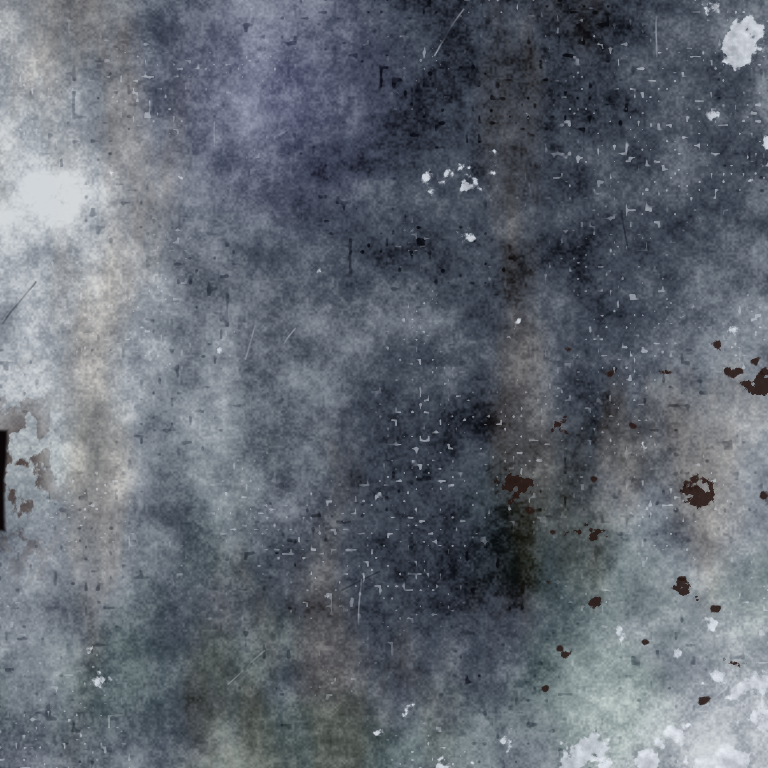
This texture is drawn by a Shadertoy shader. Its source:

```glsl
// Weathered blue-grey metal: a broad light-and-dark layout from soft blobs,
// broken up by cloudy noise, vertical streaks and fine grain, then covered
// with pale flakes, specks, rust spots and thin scratches.

const vec3 SHADOW = vec3(0.04, 0.05, 0.075);
const vec3 SLATE  = vec3(0.24, 0.27, 0.32);
const vec3 STEEL  = vec3(0.47, 0.50, 0.54);
const vec3 PALE   = vec3(0.82, 0.84, 0.855);
const vec3 FLAKE  = vec3(0.80, 0.82, 0.85);
const vec3 RUST   = vec3(0.15, 0.09, 0.075);
const vec3 SOOT   = vec3(0.04, 0.025, 0.03);

const float BASE_TONE    = 0.315;
const float CLOUD_AMOUNT = 0.42;
const float MOTTLE_AMOUNT = 0.34;
const float STREAK_AMOUNT = 0.10;
const float GRAIN_AMOUNT = 0.20;
const int   RUST_COUNT = 30;
const int   SCRATCH_COUNT = 14;

float hash(vec2 p) {
    vec3 q = fract(p.xyx * vec3(0.1031, 0.1030, 0.0973));
    q += dot(q, q.yzx + 33.33);
    return fract((q.x + q.y) * q.z);
}

vec2 hash2(float n) {
    return vec2(hash(vec2(n, 17.0)), hash(vec2(n, 53.0)));
}

float noise(vec2 p) {
    vec2 i = floor(p), f = fract(p);
    f = f * f * (3.0 - 2.0 * f);
    return mix(mix(hash(i), hash(i + vec2(1, 0)), f.x),
               mix(hash(i + vec2(0, 1)), hash(i + vec2(1, 1)), f.x), f.y);
}

float fbm(vec2 p) {
    float sum = 0.0, amp = 0.5;
    for (int i = 0; i < 5; i++) {
        sum += amp * noise(p);
        p = mat2(1.6, 1.2, -1.2, 1.6) * p + 19.7;
        amp *= 0.5;
    }
    return sum;
}

float blob(vec2 p, vec2 center, vec2 radius) {
    vec2 q = (p - center) / radius;
    return exp(-dot(q, q));
}

float segment(vec2 p, vec2 a, vec2 d) {
    return length(p - a - d * clamp(dot(p - a, d) / dot(d, d), 0.0, 1.0));
}

// Broad layout of light edges and dark middle
float layout_tone(vec2 p) {
    float t = BASE_TONE;
    t += 0.33 * blob(p, vec2(0.00, 0.62), vec2(0.30, 0.52));
    t += 0.17 * blob(p, vec2(0.08, 0.72), vec2(0.07, 0.05));
    t += 0.12 * blob(p, vec2(0.22, 0.46), vec2(0.15, 0.08));
    t += 0.10 * blob(p, vec2(0.05, 0.12), vec2(0.16, 0.20));
    t += 0.15 * blob(p, vec2(0.35, 0.87), vec2(0.07, 0.06));
    t += 0.30 * blob(p, vec2(1.00, 0.32), vec2(0.20, 0.34));
    t += 0.12 * blob(p, vec2(0.84, 0.29), vec2(0.10, 0.05));
    t += 0.24 * blob(p, vec2(0.85, 0.00), vec2(0.48, 0.17));
    t += 0.26 * blob(p, vec2(1.00, 0.92), vec2(0.12, 0.18));
    t -= 0.17 * blob(p, vec2(0.70, 0.98), vec2(0.22, 0.13));
    t -= 0.09 * blob(p, vec2(0.60, 0.62), vec2(0.16, 0.25));
    t -= 0.10 * blob(p, vec2(0.56, 0.27), vec2(0.15, 0.16));
    t -= 0.10 * blob(p, vec2(0.30, 0.25), vec2(0.12, 0.15));
    return t;
}

// Where pale flakes gather
float flake_density(vec2 p) {
    float d = 0.75 * blob(p, vec2(0.59, 0.75), vec2(0.06, 0.08));
    d += 0.75 * blob(p, vec2(0.72, 0.57), vec2(0.04, 0.05));
    d += 0.95 * blob(p, vec2(0.96, 0.90), vec2(0.09, 0.13));
    d += 0.95 * blob(p, vec2(1.00, 0.08), vec2(0.14, 0.13));
    d += 0.80 * blob(p, vec2(0.73, 0.00), vec2(0.25, 0.06));
    return d + 0.75 * blob(p, vec2(0.15, 0.09), vec2(0.03, 0.05));
}

vec3 ramp(float t) {
    vec3 c = mix(SHADOW, SLATE, smoothstep(0.0, 0.28, t));
    c = mix(c, STEEL, smoothstep(0.22, 0.54, t));
    return mix(c, PALE, smoothstep(0.45, 0.90, t));
}

void mainImage(out vec4 fragColor, in vec2 fragCoord) {
    vec2 p = fragCoord / iResolution.xy;
    float pixel = 1.0 / iResolution.y;
    vec2 warp = vec2(fbm(p * 6.0), fbm(p * 6.0 + 40.0)) - 0.48;
    float mottle = fbm(p * 24.0 + 7.0) - 0.48;
    float fine = fbm(p * 110.0) - 0.48;

    // Tone: layout, clouds, streaks and grain
    float t = layout_tone(p + 0.22 * warp);
    t += CLOUD_AMOUNT * (fbm(p * vec2(5.0, 7.0) + 3.0) - 0.48);
    t += MOTTLE_AMOUNT * mottle;
    t += STREAK_AMOUNT * (noise(vec2(p.x * 17.0 + warp.x, p.y * 2.2)) - 0.5);
    t += GRAIN_AMOUNT * fine + 0.11 * (noise(p * 330.0) - 0.5);
    t -= 0.16 * smoothstep(0.20, 0.04, noise(p * 125.0)) * smoothstep(0.40, 0.60, fbm(p * 8.0));
    vec3 color = ramp(t);

    // Faint violet, brown and green casts
    color += vec3(0.015, 0.0, 0.05) * blob(p, vec2(0.36, 0.88), vec2(0.14, 0.15));
    float brown = smoothstep(0.50, 0.75, fbm(vec2(p.x * 9.0, p.y * 2.5) + 60.0));
    color += vec3(0.04, 0.01, -0.025) * brown;
    color += vec3(-0.01, 0.015, -0.015) * smoothstep(0.55, 0.15, p.y) * smoothstep(0.40, 0.65, fbm(p * 4.0 + 80.0));

    // Pale flakes and specks
    float limit = 0.83 - 0.34 * flake_density(p + 0.05 * warp);
    float flake = smoothstep(limit, limit + 0.07, fbm(p * 26.0 + 11.0) + 0.25 * fine);
    color = mix(color, FLAKE + 0.35 * fine, 0.85 * flake);
    float cluster = smoothstep(0.42, 0.68, fbm(p * 9.0 + 90.0));
    float speck = smoothstep(0.83, 0.95, noise(p * 190.0 + 5.0)) * cluster;
    color = mix(color, FLAKE, 0.60 * speck);

    // Rust spots with ragged rims
    for (int i = 0; i < RUST_COUNT; i++) {
        float id = float(i);
        vec2 center = mix(vec2(0.62, 0.08), vec2(1.0, 0.60), hash2(id));
        float size = 0.003 + 0.013 * pow(hash(vec2(id, 91.0)), 4.0);
        float d = length((p - center) * vec2(0.8, 1.1)) + size * (3.0 * mottle + 3.5 * fine) - size;
        color = mix(color, RUST, 0.85 * smoothstep(pixel + 0.001, -0.001, d));
    }

    // Scratches
    for (int i = 0; i < SCRATCH_COUNT; i++) {
        float id = float(i) + 200.0;
        float angle = 0.5 + 1.3 * hash(vec2(id, 7.0));
        vec2 along = vec2(cos(angle), sin(angle)) * (0.02 + 0.06 * hash(vec2(id, 3.0)));
        float d = segment(p + 0.02 * warp, hash2(id), along);
        float line = smoothstep(0.0007 + pixel, 0.0, d) * noise(p * 60.0);
        color = mix(color, i % 3 == 0 ? SHADOW : FLAKE, 0.55 * line);
    }

    // Burnt left edge and its crumbs
    float crumbs = smoothstep(0.54, 0.62, fbm(p * vec2(52.0, 38.0)) + 0.12 * blob(p, vec2(0.0, 0.39), vec2(0.04, 0.08)));
    color = mix(color, RUST + 0.08, 0.8 * crumbs * blob(p, vec2(0.025, 0.38), vec2(0.04, 0.09)));
    vec2 burn = abs(p + 0.02 * warp - vec2(0.0, 0.37)) - vec2(0.008, 0.065);
    color = mix(color, SOOT, smoothstep(0.004, -0.003, max(burn.x, burn.y)));

    fragColor = vec4(clamp(color, 0.0, 1.0), 1.0);
}
```
